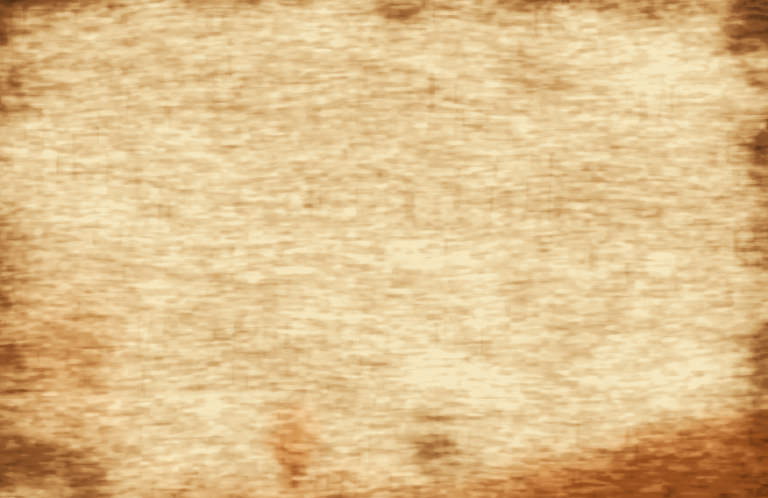
Reproduce this texture procedurally as a WebGL 1 fragment shader.

```glsl
#ifdef GL_FRAGMENT_PRECISION_HIGH
precision highp float;
#else
precision mediump float;
#endif

uniform vec2 u_resolution;

#define BASE_AGE 0.205
#define MOTTLE 0.62
#define FIBRE 0.52
#define GRAIN 0.2
#define CRACK 0.07
#define WARP 0.1
#define EDGE_WEAR 0.5
#define RUST_TINT vec3(0.05, -0.015, -0.04)

vec3 hash3(vec2 p) {
    vec3 q = vec3(dot(p, vec2(127.1, 311.7)), dot(p, vec2(269.5, 183.3)), dot(p, vec2(41.3, 289.1)));
    return fract(sin(q) * 4375.85);
}

// Smooth cellular noise: random cell shades blended by distance
float cells(vec2 p) {
    vec2 id = floor(p);
    vec2 f = fract(p);
    float shade = 0.0;
    float total = 0.0;
    for (int j = -1; j <= 1; j++) {
        for (int i = -1; i <= 1; i++) {
            vec2 offset = vec2(float(i), float(j));
            vec3 h = hash3(id + offset);
            vec2 d = offset + 0.15 + 0.7 * h.xy - f;
            float weight = exp(-5.0 * dot(d, d));
            shade += weight * h.z;
            total += weight;
        }
    }
    return shade / total;
}

// Layered cells, centred on zero
float cloud(vec2 p) {
    float sum = 0.0;
    float amp = 0.5;
    for (int i = 0; i < 4; i++) {
        sum += amp * (cells(p) - 0.5);
        p = p * 2.1 + vec2(17.3, 9.1);
        amp *= 0.62;
    }
    return sum;
}

float stain(vec2 p, vec2 centre, vec2 radius) {
    vec2 q = (p - centre) / radius;
    return exp(-dot(q, q));
}

// Parchment colours from pale cream to burnt umber
vec3 parchment(float age) {
    vec3 c = mix(vec3(0.96, 0.90, 0.74), vec3(0.92, 0.82, 0.63), smoothstep(0.0, 0.23, age));
    c = mix(c, vec3(0.87, 0.74, 0.53), smoothstep(0.19, 0.4, age));
    c = mix(c, vec3(0.80, 0.62, 0.38), smoothstep(0.36, 0.6, age));
    c = mix(c, vec3(0.69, 0.47, 0.26), smoothstep(0.56, 0.8, age));
    c = mix(c, vec3(0.55, 0.33, 0.16), smoothstep(0.76, 1.02, age));
    return mix(c, vec3(0.33, 0.19, 0.09), smoothstep(1.02, 1.5, age));
}

void main() {
    vec2 uv = gl_FragCoord.xy / u_resolution;
    vec2 p = vec2(uv.x * u_resolution.x / u_resolution.y, uv.y);

    // Ragged coordinates for stain outlines
    float mottle = cloud(p * vec2(5.0, 9.0));
    float drift = cloud(p * vec2(8.0, 11.0) + 31.0);
    vec2 w = uv + WARP * vec2(drift, mottle);
    vec2 nearEdge = max(w, 0.0);
    vec2 farEdge = max(1.0 - w, 0.0);

    // Worn borders
    float border = exp(-nearEdge.x / 0.045) + 1.1 * exp(-farEdge.x / 0.047);
    border += 0.75 * exp(-farEdge.y / 0.022) + 0.75 * exp(-nearEdge.y / 0.04);
    float age = BASE_AGE + EDGE_WEAR * border;

    // Dark corners and side scorches
    age += 0.36 * stain(w, vec2(0.06, 0.98), vec2(0.08, 0.07));
    age += 0.35 * stain(w, vec2(0.0, 0.89), vec2(0.025, 0.1));
    age += 0.55 * stain(w, vec2(0.985, 0.94), vec2(0.045, 0.055));
    age += 0.4 * stain(w, vec2(1.0, 0.71), vec2(0.02, 0.07));
    age += 0.6 * stain(w, vec2(0.03, 0.055), vec2(0.09, 0.055));
    age += 0.25 * stain(w, vec2(0.0, 0.42), vec2(0.02, 0.08));

    // Rusty stains and the rising lower right bank
    float bankTop = 0.05 + 0.13 * smoothstep(0.55, 1.0, uv.x);
    float bank = smoothstep(0.5, 0.75, uv.x) * (1.0 - smoothstep(bankTop - 0.06, bankTop + 0.035, w.y));
    float lowerLeft = stain(w, vec2(0.07, 0.25), vec2(0.1, 0.17));
    float drip = stain(w, vec2(0.39, 0.11), vec2(0.028, 0.065));
    float rust = bank + 0.55 * lowerLeft + drip + 0.5 * stain(w, vec2(0.4, 0.0), vec2(0.25, 0.06));
    age += 0.42 * bank + 0.27 * lowerLeft + 0.33 * drip;
    age += 0.3 * stain(w, vec2(0.57, 0.12), vec2(0.07, 0.055));
    age += 0.22 * stain(w, vec2(0.9, 0.06), vec2(0.1, 0.04));

    // Faint tan areas and pale clearings
    age += 0.12 * stain(w, vec2(0.7, 0.85), vec2(0.05, 0.07));
    age += 0.1 * stain(w, vec2(0.22, 0.84), vec2(0.18, 0.11));
    age += 0.08 * stain(w, vec2(0.7, 0.6), vec2(0.22, 0.13));
    age += 0.12 * stain(w, vec2(0.46, 0.2), vec2(0.09, 0.08));
    age -= 0.16 * stain(w, vec2(0.13, 0.58), vec2(0.1, 0.09));
    age -= 0.18 * stain(w, vec2(0.86, 0.84), vec2(0.09, 0.09));
    age -= 0.17 * stain(w, vec2(0.6, 0.22), vec2(0.07, 0.04));
    age -= 0.13 * stain(w, vec2(0.84, 0.25), vec2(0.09, 0.05));

    // Fine wavy fibres, speckled grain and broken cracks
    vec2 q = p;
    q.y += 0.006 * sin(5.0 * p.x + 9.0 * p.y) + 0.003 * sin(13.0 * p.x - 7.0 * p.y) - 0.02 * p.x;
    float fibre = 0.45 * (cells(q * vec2(14.0, 75.0)) - 0.5) + 0.55 * (cells(q * vec2(36.0, 150.0) + 5.0) - 0.5);
    float grain = cells(p * vec2(70.0, 110.0) + 19.0) - 0.5;
    float hairline = smoothstep(0.72, 0.92, cells(q * vec2(13.0, 130.0) + 53.0));
    float crack = smoothstep(0.66, 0.9, cells(p * vec2(110.0, 14.0) + 71.0)) * smoothstep(0.0, 0.2, drift + grain * 0.3);
    float wear = 0.5 + 0.8 * smoothstep(0.2, 0.7, age);
    age += MOTTLE * mottle * wear + FIBRE * fibre + GRAIN * grain + CRACK * (1.5 * hairline + crack);

    vec3 colour = parchment(age) + RUST_TINT * min(rust, 1.2);
    gl_FragColor = vec4(clamp(colour, 0.0, 1.0), 1.0);
}
```
